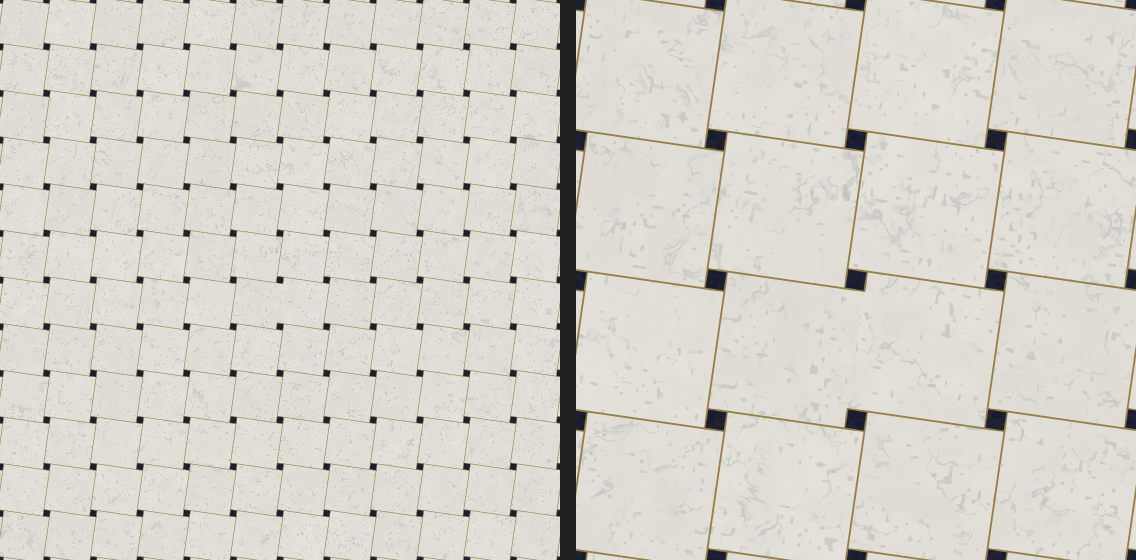
Left: the whole. Right: its middle third, enlarged.
This pattern is drawn by a three.js fragment shader. Its source:

```glsl
// Tilted pale stone tiles with small navy squares at the corners and thin brass joints, 12 by 12.
varying vec2 vUv;

const float REPEATS = 12.0;
const float TILT = 0.1435; // angle in radians; its sine is the small side, its cosine the large one

float hash(vec2 p) {
  vec3 q = fract(p.xyx * vec3(0.1031, 0.1030, 0.0973));
  q += dot(q, q.yzx + 33.33);
  return fract((q.x + q.y) * q.z);
}

float noise(vec2 p) {
  vec2 i = floor(p), f = fract(p);
  f = f * f * (3.0 - 2.0 * f);
  return mix(mix(hash(i), hash(i + vec2(1.0, 0.0)), f.x),
             mix(hash(i + vec2(0.0, 1.0)), hash(i + 1.0), f.x), f.y);
}

float fbm(vec2 p) {
  float sum = 0.0, gain = 0.5;
  for (int i = 0; i < 4; i++) {
    sum += gain * noise(p);
    p = mat2(1.6, 1.2, -1.2, 1.6) * p + 17.3;
    gain *= 0.5;
  }
  return sum / 0.9375;
}

vec2 turn(vec2 p) {
  float c = cos(TILT), s = sin(TILT);
  return vec2(c * p.x - s * p.y, s * p.x + c * p.y);
}

float squareEdge(vec2 p, float side) {
  p = abs(p);
  return max(p.x, p.y) - 0.5 * side;
}

// Share of a pixel covered by a line around d = 0
float lineCover(float d, float halfWidth, float pixel) {
  return clamp((d + halfWidth) / pixel + 0.5, 0.0, 1.0)
       - clamp((d - halfWidth) / pixel + 0.5, 0.0, 1.0);
}

vec3 stone(vec2 p, vec2 id) {
  vec2 q = p + 40.0 * vec2(hash(id + 3.7), hash(id + 61.3)) + 5.0;
  float cloud = fbm(q * 5.0);
  vec3 color = vec3(0.882, 0.871, 0.846) + 0.012 * (hash(id + 11.0) - 0.5);
  color += 0.035 * (cloud - 0.5);

  // Broken grey veins
  vec2 bend = vec2(fbm(q * 4.0 + 9.0), fbm(q * 4.0 + 23.0));
  float ridge = abs(fbm(q * 4.5 + 2.0 * bend) - 0.5);
  float vein = 1.0 - smoothstep(0.0, 0.045, ridge);
  vein *= smoothstep(0.42, 0.7, fbm(q * 6.0 + 31.0));
  color = mix(color, vec3(0.73, 0.74, 0.73), 0.6 * vein);

  // Fine grey flecks
  float fleck = smoothstep(0.77, 0.92, noise(q * 27.0)) * smoothstep(0.35, 0.6, cloud);
  return mix(color, vec3(0.71, 0.71, 0.69), 0.5 * fleck);
}

void main() {
  vec2 grid = vUv * REPEATS;
  float pixel = max(fwidth(grid.x), 0.0001);
  float large = cos(TILT), small = sin(TILT);

  // Find the large tile, which may lean in from a neighbouring cell
  vec2 cell = floor(grid);
  vec2 local = turn(grid - cell - 0.5);
  float tileEdge = squareEdge(local, large);
  vec2 id = cell + step(0.5 * large, abs(local)) * sign(local);
  vec3 color = stone(turn(grid - id - 0.5), mod(id, REPEATS));

  // Navy squares on the corners of the cells
  vec2 corner = floor(grid + 0.5);
  vec2 inset = turn(grid - corner);
  float insetEdge = squareEdge(inset, small);
  float grain = noise(inset * 40.0 + 9.0 * mod(corner, REPEATS) + 50.0);
  vec3 navy = mix(vec3(0.085, 0.095, 0.175), vec3(0.135, 0.14, 0.21), grain);
  color = mix(color, navy, clamp(0.5 - insetEdge / pixel, 0.0, 1.0));

  // Brass joints, with one upright joint left out beside the middle
  float joint = lineCover(tileEdge, 0.0065, pixel);
  vec2 gap = abs(grid - vec2(6.0, 5.5));
  joint *= 1.0 - step(gap.x, 0.13) * step(gap.y, 0.425);
  joint = max(joint, lineCover(insetEdge, 0.005, pixel));
  color = mix(color, vec3(0.58, 0.50, 0.26), joint);

  gl_FragColor = vec4(color, 1.0);
}
```
